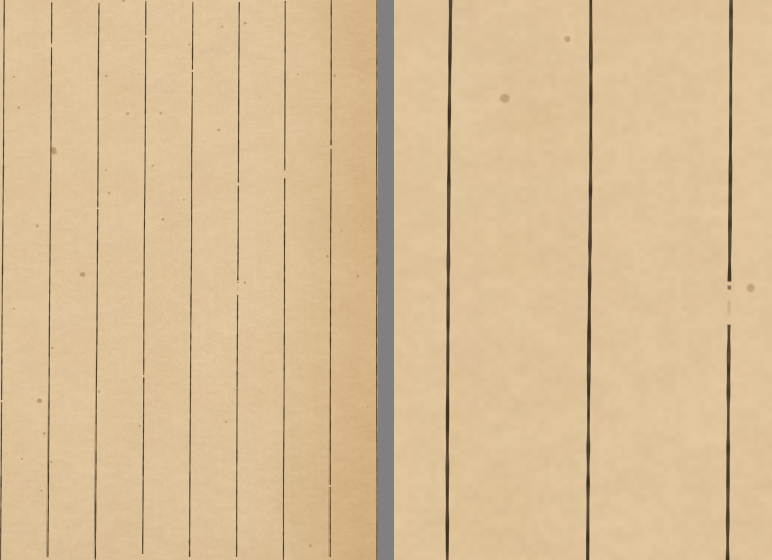
Left, the full canvas; right, a detail of the centre.
Write a Shadertoy shader that draws this pattern.

```glsl
// Aged ruled paper: nine thin, slightly leaning ink rules divide a tan sheet into eight columns.
// Each rule is a distance to the nearest repeat, worn by hashed gaps and noise;
// the sheet is layered value noise, a warm edge gradient and scattered specks.

float hash(vec2 p) {
    return fract(sin(dot(p, vec2(127.1, 311.7))) * 43758.5453);
}

float noise(vec2 p) {
    vec2 i = floor(p), f = fract(p);
    f = f * f * (3.0 - 2.0 * f);
    return mix(mix(hash(i), hash(i + vec2(1, 0)), f.x),
               mix(hash(i + vec2(0, 1)), hash(i + vec2(1, 1)), f.x), f.y);
}

float fbm(vec2 p) {
    float sum = 0.0, amp = 0.5;
    for (int k = 0; k < 4; k++) {
        sum += amp * noise(p);
        p = p * 2.03 + 17.0;
        amp *= 0.5;
    }
    return sum;
}

// Soft spots, at most one per grid cell; p is in widths of the sheet
float spots(vec2 p, float cells, float chance, float radius) {
    vec2 cell = floor(p * cells);
    vec2 centre = (cell + 0.2 + 0.6 * vec2(hash(cell + 3.1), hash(cell + 7.7))) / cells;
    float r = radius * (0.6 + 0.6 * hash(cell + 5.3));
    float d = length(p - centre) + r * 0.5 * (noise(p * 150.0) - 0.5);
    return step(hash(cell + 1.9), chance) * (1.0 - smoothstep(0.3 * r, r, d));
}

vec3 paper(vec2 p, vec2 uv) {
    vec3 col = vec3(0.876, 0.766, 0.606);
    // Toned right edge and lower corner
    float tone = smoothstep(0.66, 1.04, uv.x + 0.08 * (0.5 - uv.y));
    col = mix(col, vec3(0.825, 0.69, 0.505), 0.85 * tone);
    col -= 0.012 * smoothstep(0.35, 0.0, uv.y);
    // Mottling, horizontal fibres and fine grain
    col += (fbm(p * 9.0) - 0.47) * vec3(0.025, 0.032, 0.042);
    col += 0.018 * (noise(p * vec2(45.0, 95.0)) - 0.5);
    col += 0.022 * (noise(p * 190.0) - 0.5);
    // Fine specks and a few larger stains
    col = mix(col, vec3(0.60, 0.46, 0.31), 0.45 * spots(p, 13.0, 0.12, 0.005));
    col = mix(col, vec3(0.62, 0.47, 0.33), 0.6 * spots(p + 0.37, 3.0, 0.25, 0.011));
    return col;
}

// Ink coverage of the nearest rule
float rules(vec2 p, vec2 uv, float px) {
    float id = clamp(round((p.x - 0.0067) / 0.1238), 0.0, 8.0);
    float bow = 0.0038 * sin(id * 0.3927);
    float lean = (0.0096 - 0.00002 * id * id * id) * (uv.y - 0.5);
    float wobble = 0.0012 * (noise(vec2(id * 9.0, uv.y * 7.0)) - 0.5);
    float x = p.x - (0.0067 + 0.1238 * id + bow + lean + wobble);

    // Main stroke, with a fainter second strand parting from it lower down
    float halfWidth = 0.0014 * (0.8 + 0.4 * noise(vec2(id * 5.0, uv.y * 90.0)));
    float soft = 0.75 * px;
    float ink = 1.0 - smoothstep(halfWidth - soft, halfWidth + soft, abs(x));
    float part = smoothstep(0.65, 0.05, uv.y) * step(0.4, hash(vec2(id, 4.0)));
    float strand = 1.0 - smoothstep(0.0008 - soft, 0.0008 + soft, abs(x + 0.0032 * part));
    ink = max(ink, 0.55 * part * strand);
    ink *= 0.84 + 0.24 * noise(vec2(id * 3.0, uv.y * 150.0));

    // Breaks: mostly nicks, rarely a longer gap with crumbs of ink
    for (int k = 0; k < 3; k++) {
        vec2 seed = vec2(id + 0.5, float(k) * 3.7 + 1.3);
        float present = step(hash(seed + 2.0), 0.5);
        float reach = mix(0.0012, 0.013, pow(hash(seed + 9.0), 5.0));
        float d = abs(uv.y - 0.06 - 0.88 * hash(seed));
        float gap = 1.0 - smoothstep(reach, reach + 0.0015, d);
        float crumb = smoothstep(0.7, 0.9, noise(vec2(id, uv.y * 230.0)));
        ink *= 1.0 - present * gap * (1.0 - 0.6 * crumb);
    }

    // Inner rules stop just short of the sheet at varied heights
    float inner = step(0.5, id) * step(id, 7.5);
    float low = inner * 0.011 * hash(vec2(id, 21.0));
    float high = 1.0 - inner * 0.005 * hash(vec2(id, 33.0));
    ink *= smoothstep(low - 0.001, low + 0.001, uv.y);
    return ink * (1.0 - smoothstep(high - 0.001, high + 0.001, uv.y));
}

void mainImage(out vec4 fragColor, in vec2 fragCoord) {
    vec2 uv = fragCoord / iResolution.xy;
    vec2 p = fragCoord / iResolution.x;
    vec3 col = paper(p, uv);
    col = mix(col, vec3(0.27, 0.235, 0.165), rules(p, uv, 1.0 / iResolution.x));
    fragColor = vec4(col, 1.0);
}
```
